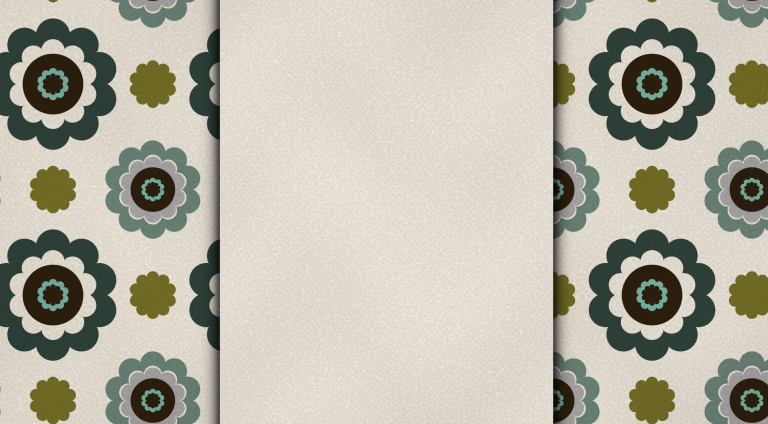
Reproduce this background procedurally as a Shadertoy shader.

```glsl
const vec3 CREAM = vec3(0.875, 0.848, 0.805);
const vec3 PANEL = vec3(0.882, 0.858, 0.818);
const vec3 FOREST = vec3(0.175, 0.245, 0.215);
const vec3 SAGE = vec3(0.40, 0.49, 0.445);
const vec3 SILVER = vec3(0.63, 0.62, 0.62);
const vec3 BROWN = vec3(0.165, 0.115, 0.05);
const vec3 OLIVE = vec3(0.43, 0.41, 0.14);
const vec3 TEAL = vec3(0.45, 0.67, 0.61);
const float PI = 3.14159265;
const float PETALS = 10.0;

vec2 hash2(vec2 p) {
    vec3 q = fract(p.xyx * vec3(0.1031, 0.1030, 0.0973));
    q += dot(q, q.yzx + 33.33);
    return fract((q.xx + q.yz) * q.zy);
}

// Cellular noise: distance to the nearest scattered point
float cellular(vec2 p) {
    vec2 cell = floor(p), local = fract(p);
    float nearest = 2.0;
    for (int j = -1; j <= 1; j++)
        for (int i = -1; i <= 1; i++) {
            vec2 offset = vec2(i, j);
            vec2 delta = offset + hash2(cell + offset) - local;
            nearest = min(nearest, dot(delta, delta));
        }
    return sqrt(nearest);
}

// Centred coordinates inside a repeating tile
vec2 repeatTile(vec2 p, vec2 size) {
    return mod(p + 0.5 * size, size) - 0.5 * size;
}

// Disc with a ring of round petals, one of them pointing straight up
float scallop(vec2 p, float radius) {
    float sector = 2.0 * PI / PETALS;
    float angle = mod(atan(p.x, p.y) + 0.5 * sector, sector) - 0.5 * sector;
    vec2 folded = length(p) * vec2(cos(angle), sin(angle));
    float petal = length(folded - vec2(0.74 * radius, 0.0)) - 0.26 * radius;
    return min(petal, length(p) - 0.74 * radius);
}

vec3 paint(vec3 base, vec3 ink, float dist, float pixel) {
    return mix(base, ink, smoothstep(0.7 * pixel, -0.7 * pixel, dist));
}

// Brown eye holding a thin scalloped ring
vec3 paintEye(vec3 color, vec2 p, float radius, float pixel) {
    color = paint(color, BROWN, length(p) - radius, pixel);
    color = paint(color, TEAL, scallop(p, 0.53 * radius), pixel);
    return paint(color, BROWN, scallop(p, 0.35 * radius), pixel);
}

vec3 paintLargeFlower(vec3 color, vec2 p, float pixel) {
    color = paint(color, FOREST, scallop(p, 0.0855), pixel);
    color = paint(color, CREAM, scallop(p, 0.0585), pixel);
    return paintEye(color, p, 0.0395, pixel);
}

vec3 paintSmallFlower(vec3 color, vec2 p, float pixel) {
    color = paint(color, SAGE, scallop(p, 0.0640), pixel);
    color = paint(color, CREAM, scallop(p, 0.0455), pixel);
    color = paint(color, SILVER, scallop(p, 0.0430), pixel);
    return paintEye(color, p, 0.0290, pixel);
}

// Flowers and dots alternating on a grid
vec3 wallpaper(vec2 p, float pixel) {
    vec2 tile = vec2(0.2600, 0.2747);
    vec2 q = p - vec2(0.0690, 0.1095);
    vec3 color = CREAM;
    color = paintLargeFlower(color, repeatTile(q, tile), pixel);
    color = paintSmallFlower(color, repeatTile(q - 0.5 * tile, tile), pixel);
    float dots = min(scallop(repeatTile(q - vec2(0.5 * tile.x, 0.0), tile), 0.0310),
                     scallop(repeatTile(q - vec2(0.0, 0.5 * tile.y), tile), 0.0310));
    return paint(color, OLIVE, dots, pixel);
}

// Woven grain with soft broad stains
float fabric(vec2 p) {
    float grain = cellular(p * 330.0) + 0.7 * cellular(p * vec2(190.0, 260.0) + 17.0) - 0.85;
    float weave = sin(p.x * 800.0 + 2.0 * sin(p.y * 60.0)) * sin(p.y * 760.0 + 2.0 * sin(p.x * 50.0));
    float stain = sin(p.x * 17.0 + 2.0 * sin(p.y * 13.0)) + sin(p.y * 23.0 + 2.0 * sin(p.x * 19.0));
    return 0.075 * grain + 0.010 * weave + 0.008 * stain;
}

void mainImage(out vec4 fragColor, in vec2 fragCoord) {
    // Canvas width is one unit; y runs down from the top edge
    float pixel = 1.0 / iResolution.x;
    vec2 p = vec2(fragCoord.x, iResolution.y - fragCoord.y) * pixel;
    float height = iResolution.y * pixel;

    // Wallpaper darkened by the shadow of the raised panel
    float panelDist = abs(p.x - 0.5033) - 0.2170;
    float outside = max(panelDist, 0.0);
    vec3 color = wallpaper(p, pixel);
    color *= 1.0 - 0.72 * exp(-pow(outside / 0.0095, 1.4));
    color = paint(color, PANEL, panelDist, pixel);

    // Fabric texture and a faint darkening towards the corners
    color *= 1.0 + fabric(p);
    vec2 fromCentre = (p - 0.5 * vec2(1.0, height)) / vec2(1.0, height);
    color *= 1.015 - 0.08 * dot(fromCentre, fromCentre);
    fragColor = vec4(clamp(color, 0.0, 1.0), 1.0);
}
```
